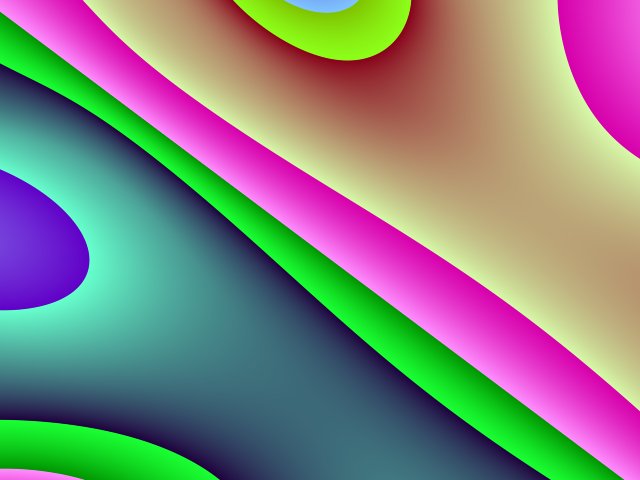
Reproduce this background procedurally as a WebGL 1 fragment shader.

```glsl
precision highp float;
// Glossy contour bands: a smooth height field climbs across a diagonal
// fold, soft hills and hollows bend it away from the fold, and each unit
// of height is filled with its own two-colour ramp.

uniform vec2 u_resolution;

// Diagonal fold (lengths are fractions of the canvas height)
const vec2 FOLD_START = vec2(0.0, 0.9757);
const vec2 FOLD_ALONG = vec2(0.8, -0.6);
const vec2 FOLD_ACROSS = vec2(-0.6, -0.8);
const float FOLD_WIDTH = 0.0755;
const float FOLD_SWELL = 0.026;
const float SWELL_RATE = 3.548;
const float NARROWEST = 0.3646;
const float FLARE_LENGTH = 0.19;
const float UPPER_EXTRA = 0.047;

// Height of the plateaus, and the slope that puts height 1 at one width
const float PLATEAU = 1.42;
const float STEEPNESS = 0.875;

// Ramp colours from the low to the high side of each band
const vec3 BLUE_LOW = vec3(0.42, 0.55, 0.92);
const vec3 BLUE_HIGH = vec3(0.50, 0.77, 1.00);
const vec3 LIME_LOW = vec3(0.50, 0.76, 0.00);
const vec3 LIME_HIGH = vec3(0.55, 1.00, 0.10);
const vec3 RED_LOW = vec3(0.53, 0.00, 0.10);
const vec3 CREAM_HIGH = vec3(0.84, 0.98, 0.66);
const vec3 MAGENTA_LOW = vec3(0.84, 0.00, 0.67);
const vec3 PINK_HIGH = vec3(1.00, 0.56, 1.00);
const vec3 GREEN_LOW = vec3(0.00, 0.58, 0.00);
const vec3 GREEN_HIGH = vec3(0.10, 1.00, 0.20);
const vec3 NAVY_LOW = vec3(0.12, 0.00, 0.24);
const vec3 AQUA_HIGH = vec3(0.40, 1.00, 0.80);
const vec3 VIOLET_LOW = vec3(0.38, 0.00, 0.78);
const vec3 VIOLET_HIGH = vec3(0.60, 0.70, 1.00);

float softStep(float x) {
    return 1.0 - 2.0 / (1.0 + exp(2.0 * x));
}

// Sheared Gaussian hill of height 1
float hill(vec2 p, vec2 center, vec2 radius, vec2 shear) {
    vec2 d = p - center;
    d = (d + shear * d.yx) / radius;
    return exp(-dot(d, d));
}

float fieldHeight(vec2 p) {
    // Fold whose width swells along its length
    vec2 q = p - FOLD_START;
    float along = dot(q, FOLD_ALONG);
    float across = dot(q, FOLD_ACROSS);
    float flare = along / FLARE_LENGTH;
    float width = FOLD_WIDTH
        - FOLD_SWELL * cos(SWELL_RATE * (along - NARROWEST))
        + FOLD_SWELL * exp(-flare * flare);
    if (across < 0.0) width += UPPER_EXTRA;
    float slope = across / width;
    float fold = PLATEAU * softStep(STEEPNESS * slope);

    // Upper right side: two hollows, a corner hill and a shallow dip
    vec2 none = vec2(0.0);
    float relief = -2.88 * hill(p, vec2(0.624, 1.106), vec2(0.163, 0.156), vec2(0.4, 0.0));
    relief -= 0.30 * hill(p, vec2(0.746, 0.809), vec2(0.26), none);
    relief += 1.64 * hill(p, vec2(1.571, 1.0), vec2(0.355), none);
    relief -= 0.10 * hill(p, vec2(1.354, 0.41), vec2(0.21), none);

    // Lower left side: a hill, a deep corner hollow and a slight rise
    relief += hill(p, vec2(-0.104, 0.523), vec2(0.394, 0.215), vec2(0.0, 0.224));
    relief -= 3.50 * hill(p, vec2(0.009, -0.18), vec2(0.38, 0.215), none);
    relief += 0.10 * hill(p, vec2(0.816, -0.076), vec2(0.21), none);

    // Keep the fold itself undisturbed
    return fold + relief * smoothstep(1.0, 3.0, abs(slope));
}

// Lays one ramp over everything above its lower edge
vec3 addBand(vec3 below, float rise, float blur, vec3 low, vec3 high) {
    vec3 ramp = mix(low, high, clamp(rise, 0.0, 1.0));
    return mix(below, ramp, smoothstep(-blur, blur, rise));
}

void main() {
    vec2 p = gl_FragCoord.xy / u_resolution.y;
    float pixel = 1.0 / u_resolution.y;
    float h = fieldHeight(p);

    // Height change over one pixel sets the edge softness
    vec2 change = vec2(fieldHeight(p + vec2(pixel, 0.0)),
                       fieldHeight(p + vec2(0.0, pixel))) - h;
    float blur = 0.6 * length(change) + 0.0001;

    vec3 color = mix(BLUE_LOW, BLUE_HIGH, clamp(h + 4.0, 0.0, 1.0));
    color = addBand(color, h + 3.0, blur, LIME_LOW, LIME_HIGH);
    color = addBand(color, h + 2.0, blur, RED_LOW, CREAM_HIGH);
    color = addBand(color, h + 1.0, blur, MAGENTA_LOW, PINK_HIGH);
    color = addBand(color, h, blur, GREEN_LOW, GREEN_HIGH);
    color = addBand(color, h - 1.0, blur, NAVY_LOW, AQUA_HIGH);
    color = addBand(color, h - 2.0, blur, VIOLET_LOW, VIOLET_HIGH);
    gl_FragColor = vec4(color, 1.0);
}
```
